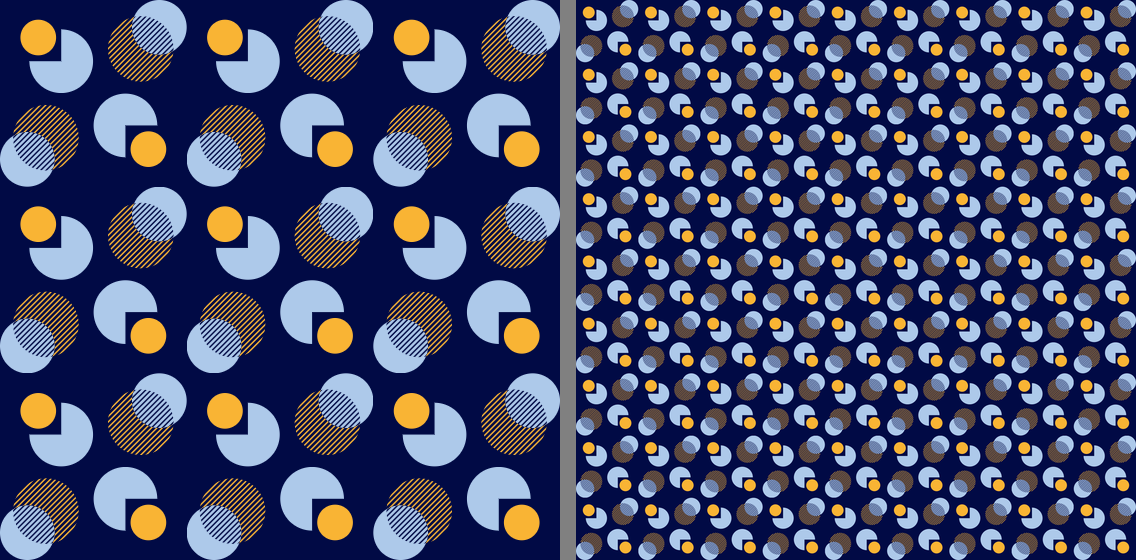
Left, the tile; right, the same tile 3 across and 3 down.
Write a Shadertoy shader that draws this pattern.

```glsl
const float REPEATS = 3.0;

const vec3 NAVY = vec3(0.005, 0.040, 0.270);
const vec3 BLUE = vec3(0.680, 0.790, 0.918);
const vec3 ORANGE = vec3(0.978, 0.704, 0.204);

// Centres and sizes in tile units, measured from the tile centre
const vec2 DOT_CENTRE = vec2(-0.295, 0.299);
const float DOT_RADIUS = 0.0955;
const vec2 PIE_CENTRE = vec2(-0.172, 0.172);
const float PIE_RADIUS = 0.1705;
const vec2 HATCH_CENTRE = vec2(0.254, 0.238);
const float HATCH_RADIUS = 0.1755;
const vec2 DISC_CENTRE = vec2(0.3535, 0.3535);
const float DISC_RADIUS = 0.1465;

const float STRIPE_PERIOD = 0.0207;
const float STRIPE_WIDTH = 0.0076;

float circle(vec2 p, float radius) {
    return length(p) - radius;
}

// Disc without its upper left quarter
float threeQuarterPie(vec2 p, float radius) {
    float notch = max(p.x, -p.y);
    return max(circle(p, radius), -notch);
}

// Rising diagonal lines, one of them through the origin
float diagonalStripes(vec2 p) {
    float across = (p.x - p.y) * sqrt(0.5) / STRIPE_PERIOD;
    float fromLine = abs(fract(across + 0.5) - 0.5) * STRIPE_PERIOD;
    return fromLine - 0.5 * STRIPE_WIDTH;
}

float coverage(float dist, float pixel) {
    return clamp(0.5 - dist / pixel, 0.0, 1.0);
}

void mainImage(out vec4 fragColor, in vec2 fragCoord) {
    vec2 p = fract(fragCoord / iResolution.xy * REPEATS) - 0.5;
    float pixel = REPEATS / min(iResolution.x, iResolution.y);

    // The lower half is the upper half turned by 180 degrees
    if (p.y < 0.0) p = -p;

    float dot_ = coverage(circle(p - DOT_CENTRE, DOT_RADIUS), pixel);
    float pie = coverage(threeQuarterPie(p - PIE_CENTRE, PIE_RADIUS), pixel);
    float disc = coverage(circle(p - DISC_CENTRE, DISC_RADIUS), pixel);

    vec2 h = p - HATCH_CENTRE;
    float hatch = coverage(circle(h, HATCH_RADIUS), pixel)
                * coverage(diagonalStripes(h), pixel);

    // Solid shapes
    vec3 colour = mix(NAVY, BLUE, max(pie, disc));
    colour = mix(colour, ORANGE, dot_);

    // Stripes turn from orange to navy where they cross the blue disc
    colour = mix(colour, mix(ORANGE, NAVY, disc), hatch);

    fragColor = vec4(colour, 1.0);
}
```
